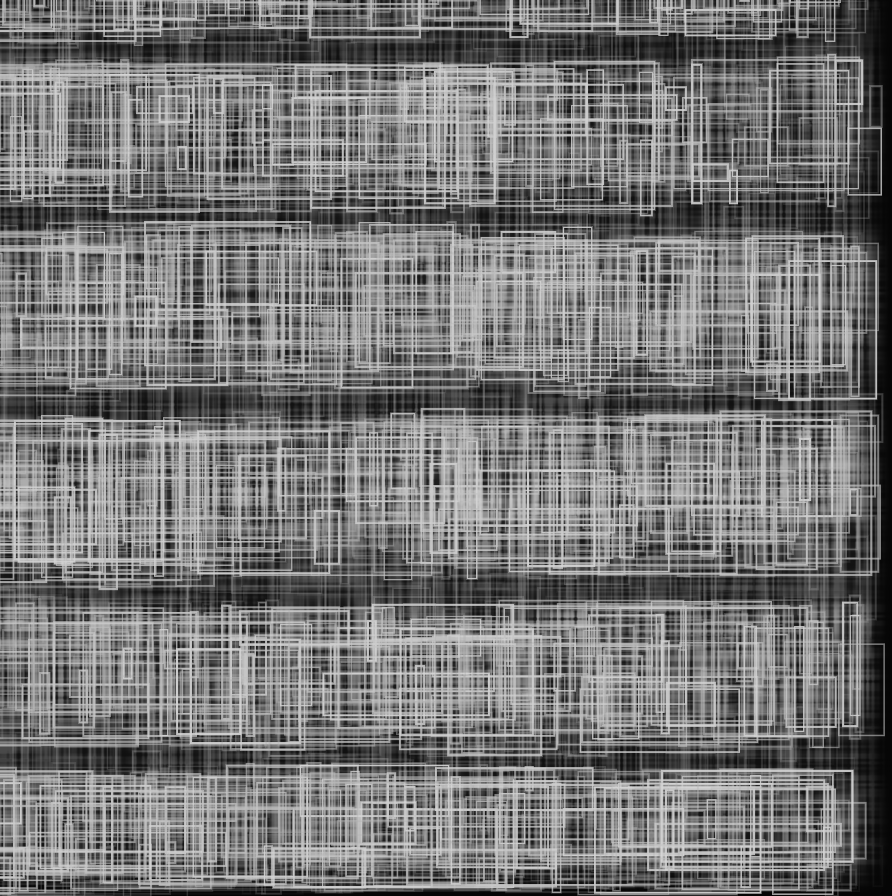
Write a WebGL 2 fragment shader that draws this pattern.

```glsl
#version 300 es
precision highp float;
// Draws five and a bit horizontal bands woven from overlapping pale rectangle outlines.

uniform vec2 u_resolution;
out vec4 outColor;

const int BAND_RECTS = 290;
const int GAP_RECTS = 130;
const int LAST_BAND = 5;
const float BAND_PITCH = 0.194;

float hash21(vec2 p) {
  vec3 q = fract(vec3(p.xyx) * 0.1031);
  q += dot(q, q.yzx + 33.33);
  return fract((q.x + q.y) * q.z);
}

vec4 hash42(vec2 p) {
  vec4 q = fract(vec4(p.xyxy) * vec4(0.1031, 0.1030, 0.0973, 0.1099));
  q += dot(q, q.wzxy + 33.33);
  return fract((q.xxyz + q.yzzw) * q.zywx);
}

float valueNoise(vec2 p) {
  vec2 cell = floor(p);
  vec2 f = fract(p);
  f = f * f * (3.0 - 2.0 * f);
  float low = mix(hash21(cell), hash21(cell + vec2(1.0, 0.0)), f.x);
  float high = mix(hash21(cell + vec2(0.0, 1.0)), hash21(cell + 1.0), f.x);
  return mix(low, high, f.y);
}

// Height of the dark gap below a band; the spacing is slightly uneven.
float gapHeight(float band) {
  return BAND_PITCH * band - 0.034 + 0.014 * sin((band - 3.0) * 1.3);
}

float sway(float x, float band) {
  return 0.005 * sin(5.0 * x + 2.1 * band);
}

// Coverage of a rectangle outline with square corners.
float outline(vec2 p, vec2 center, vec2 halfSize, float halfWidth, float pixel) {
  vec2 q = abs(p - center) - halfSize;
  float d = abs(max(q.x, q.y));
  return clamp(0.5 + (halfWidth - d) / pixel, 0.0, 1.0);
}

// Fine crossed threads beneath the outlines.
float weave(vec2 p) {
  float warp = valueNoise(vec2(p.x * 330.0, p.y * 13.0));
  float weft = valueNoise(vec2(p.x * 11.0 + 40.0, p.y * 330.0));
  return smoothstep(0.15, 0.85, 0.6 * warp + 0.4 * weft);
}

// Grey fill: dim in the gaps, brighter in the middle bands.
float bandGlow(vec2 p, float band, float low, float high) {
  float v = (p.y - sway(p.x, band) - low) / (high - low);
  float profile = smoothstep(0.02, 0.5, v) * (1.0 - smoothstep(0.84, 0.99, v));
  float strength = 1.0 - 0.22 * abs(band - 2.2);
  float patches = mix(0.5, 1.3, valueNoise(p * vec2(11.0, 16.0) + 5.0));
  float margin = (1.0 - smoothstep(0.95, 1.0, p.x)) * smoothstep(0.0, 0.05, p.y);
  float threads = weave(p);
  float mesh = (0.05 + 0.25 * threads) * mix(0.55, 1.0, strength);
  return margin * (mesh + profile * strength * patches * (0.04 + 0.36 * threads));
}

// Scatters outlines between two heights; opacity runs between the two range values.
float drawOutlines(vec2 p, float shade, int count, float seed, float low, float high,
                   vec2 opacityRange, float pixel) {
  for (int i = 0; i < count; i++) {
    vec4 place = hash42(vec2(float(i) + 1.7, seed * 31.0 + 5.3));
    vec4 look = fract(place.wzyx * 37.31 + place.yxwz * 11.7);

    // Ragged ends: each outline stops at its own distance from the gaps.
    float bottom = max(low + 0.006 + 0.035 * look.x * look.x, 0.003);
    float top = high - 0.006 - 0.022 * look.y * look.y;
    float span = top - bottom;
    vec2 halfSize = vec2(mix(0.004, 0.115, place.z * place.z),
                         span * mix(0.07, 0.49, place.w));
    float right = 0.998 - 0.03 * look.y - halfSize.x;
    vec2 center = vec2(mix(-0.05, right, place.x),
                       mix(bottom + halfSize.y, top - halfSize.y, place.y));
    center.y += sway(center.x, seed);

    // Opacity, width and grey differ from one outline to the next.
    float opacity = mix(opacityRange.x, opacityRange.y, look.z);
    float halfWidth = mix(0.0007, 0.0013, look.w);
    float grey = mix(0.64, 0.84, look.z);
    float cover = outline(p, center, halfSize, halfWidth, pixel);
    shade = mix(shade, grey, cover * opacity);
  }
  return shade;
}

void main() {
  vec2 p = gl_FragCoord.xy / u_resolution;
  float pixel = 1.0 / min(u_resolution.x, u_resolution.y);

  // Find the band that holds this point and the gap nearest to it.
  float band = 0.0;
  for (int k = 1; k <= LAST_BAND; k++) {
    band += step(gapHeight(float(k)), p.y);
  }
  float low = gapHeight(band);
  float high = gapHeight(band + 1.0);
  float gap = band + step(0.5 * (low + high), p.y);
  float gapLow = 0.5 * (gapHeight(gap - 1.0) + gapHeight(gap));
  float gapHigh = 0.5 * (gapHeight(gap) + gapHeight(gap + 1.0));

  // Faint outlines cross the gaps; brighter ones fill the bands above them.
  float shade = 0.02 + bandGlow(p, band, low, high);
  shade = drawOutlines(p, shade, GAP_RECTS, gap + 20.0, gapLow, gapHigh, vec2(0.04, 0.24), pixel);
  shade = drawOutlines(p, shade, BAND_RECTS, band, low, high, vec2(0.15, 0.9), pixel);
  outColor = vec4(vec3(shade), 1.0);
}
```
